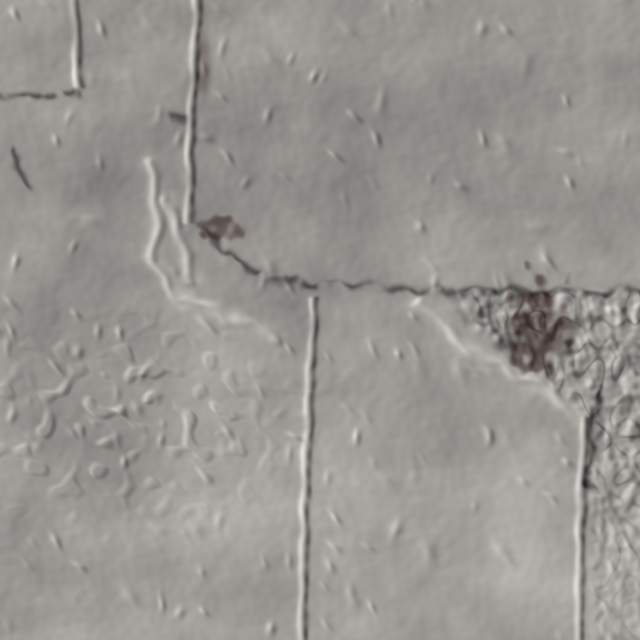
Write a Shadertoy shader that draws this texture.

```glsl
const vec4 SEAMS[8] = vec4[8](
    vec4(.491, .532, .484, .41), vec4(.484, .41, .477, .25), vec4(.477, .25, .471, -.02),
    vec4(.914, .345, .907, .22), vec4(.907, .22, .904, -.02),
    vec4(.309, 1.02, .299, .83), vec4(.299, .83, .295, .655),
    vec4(.112, 1.02, .124, .865));
const vec4 RIDGES[8] = vec4[8](
    vec4(.234, .746, .247, .661), vec4(.247, .661, .238, .59),
    vec4(.238, .59, .282, .535), vec4(.282, .535, .43, .475),
    vec4(.262, .69, .302, .56),
    vec4(.655, .53, .73, .457), vec4(.73, .457, .846, .395), vec4(.846, .395, .911, .345));
const vec4 JOINTS[8] = vec4[8](
    vec4(-.02, .846, .124, .85), vec4(.404, .562, .65, .547), vec4(.65, .547, 1.02, .543),
    vec4(.31, .652, .4, .57), vec4(.022, .765, .042, .7), vec4(.72, .545, .79, .46),
    vec4(.935, .4, .92, .24), vec4(.27, .818, .29, .82));

vec2 hash2(vec2 p) {
    return fract(sin(vec2(dot(p, vec2(127.1, 311.7)), dot(p, vec2(269.5, 183.3)))) * 43758.5);
}

float corner(vec2 cell, vec2 offset, vec2 f) {
    return dot(hash2(cell + offset) * 2. - 1., f - offset);
}

float gradientNoise(vec2 p) {
    vec2 i = floor(p), f = fract(p);
    vec2 u = f * f * f * (f * (f * 6. - 15.) + 10.);
    return mix(mix(corner(i, vec2(0), f), corner(i, vec2(1, 0), f), u.x),
               mix(corner(i, vec2(0, 1), f), corner(i, vec2(1), f), u.x), u.y);
}

// Distance to the nearest segment of a set
float lineDistance(vec2 p, vec4 lines[8]) {
    float d = 1e3;
    for (int i = 0; i < 8; i++) {
        vec2 a = p - lines[i].xy, b = lines[i].zw - lines[i].xy;
        d = min(d, length(a - b * clamp(dot(a, b) / dot(b, b), 0., 1.)));
    }
    return d;
}

float bell(float x) { return exp(-x * x); }

// Scattered elongated flecks, one per grid cell at most
float flecks(vec2 p, float cells, float density) {
    vec2 g = p * cells, id = floor(g);
    float h = 0.;
    for (int y = -1; y <= 1; y++)
    for (int x = -1; x <= 1; x++) {
        vec2 cell = id + vec2(x, y), r = hash2(cell + cells), s = hash2(cell + 71.3);
        vec2 d = g - cell - .2 - .6 * r;
        float angle = .35 + (s.x - .5) * 1.6;
        d = mat2(cos(angle), -sin(angle), sin(angle), cos(angle)) * d;
        float present = 1. - smoothstep(density - .05, density + .05, s.y);
        h += present * (.3 + .7 * r.x) * bell(length(d / vec2(.15, .22 + .2 * r.y)));
    }
    return h;
}

float rubbleMask(vec2 p) {
    float chip = smoothstep(0., .03, p.y - .53 + .75 * (p.x - .66)) * smoothstep(.67, .75, p.x);
    float side = smoothstep(.915, .935, p.x) * mix(.45, 1., smoothstep(.05, .35, p.y));
    return max(chip, side) * (1. - smoothstep(.535, .55, p.y));
}

// Height of the plaster: ridges, flecks, flakes and rubble
float relief(vec2 p) {
    vec2 warp = vec2(gradientNoise(p * 24.), gradientNoise(p * 24. + 37.));
    vec2 q = p + .01 * warp;
    float h = .8 * bell(lineDistance(p + .016 * warp, RIDGES) / .008);
    float cluster = bell(length((p - vec2(.2, .34)) / vec2(.22, .13)));
    float worn = .14 + .2 * cluster + .25 * gradientNoise(p * 5. + 9.);
    h += .85 * flecks(q, 30., worn) + .75 * flecks(q + .37, 17., .13);
    h += .9 * cluster * smoothstep(.05, .35, gradientNoise(q * 32.));
    float rubble = gradientNoise(q * vec2(46, 30)) + .5 * gradientNoise(q * vec2(85, 70));
    h += 1.6 * rubbleMask(p) * rubble;
    return h + .14 * gradientNoise(p * 65.) + .22 * gradientNoise(p * 28.);
}

void mainImage(out vec4 fragColor, in vec2 fragCoord) {
    vec2 p = fragCoord / iResolution.xy;
    float mid = gradientNoise(p * 22.), fine = gradientNoise(p * 48.);
    vec2 warp = vec2(mid, gradientNoise(p * 22. + 53.));

    // Soft mottling of the surface
    float tone = mix(.632, .578, smoothstep(.3, .75, p.y));
    tone += .035 * (1. - smoothstep(.2, .32, p.x)) * smoothstep(.7, .85, p.y);
    tone += .1 * gradientNoise(p * 3.5 + 4.) + .09 * gradientNoise(p * 8.) + .045 * mid;

    // Light from the upper left
    vec2 toward = vec2(.0036, -.002);
    float light = relief(p + toward) - relief(p - toward);
    tone += clamp(light * (light > 0. ? .23 : .22), -.24, .22);
    tone += .085 * bell(lineDistance(p + .016 * warp, RIDGES) / .013);

    // Raised seams, bright on the left and dark on the right
    vec2 bent = p + vec2(.006, .003) * warp;
    float lit = bell(lineDistance(bent + vec2(.004, 0), SEAMS) / .0048);
    float shade = bell(lineDistance(bent - vec2(.0055, 0), SEAMS) / .0046);
    tone += .17 * lit * (1. + mid) - .25 * shade * (.9 + fine);

    // Broken dark joints
    float joint = bell(lineDistance(p + .016 * warp + .008 * fine, JOINTS) / .0065);
    tone -= .25 * joint * smoothstep(-.45, .15, fine + .5 * mid);

    // Crevices between the crumbs
    float crumbs = gradientNoise((p + .014 * warp) * vec2(34, 24) + 17.);
    tone -= .13 * rubbleMask(p) * (bell(crumbs / .08) - .25);
    vec3 color = tone * vec3(1, .982, .957);

    // Reddish brown stains
    float pit = length((p - vec2(.84, .485)) * vec2(1.1, .8)) + .06 * mid + .06 * fine;
    float stain = .9 * (1. - smoothstep(.028, .062, pit));
    float smear = length((p - vec2(.318, .895)) / vec2(.014, .065)) + .5 * mid;
    stain = max(stain, .45 * (1. - smoothstep(.3, 1.3, smear)));
    float spill = length((p - vec2(.348, .635)) / vec2(.035, .023)) + 1.2 * mid + 1.5 * fine;
    stain = max(stain, .75 * (1. - smoothstep(.3, 1.1, spill)));
    color = mix(color, vec3(.36, .31, .3) + .7 * (tone - .6) + .12 * fine, stain);

    fragColor = vec4(clamp(color, 0., 1.), 1);
}
```
